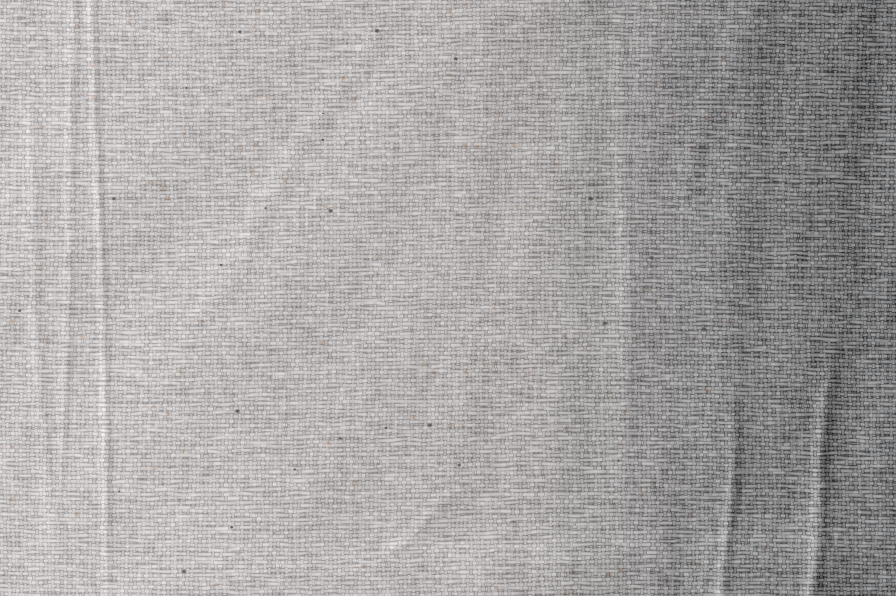
A WebGL 2 fragment shader for this texture:

```glsl
#version 300 es
precision highp float;
// Draws a plain-woven grey linen cloth with soft drape, creases and small flecks.
uniform vec2 u_resolution;
out vec4 fragColor;

float hash(vec2 p) {
  vec3 q = fract(p.xyx * vec3(0.1031, 0.1030, 0.0973));
  q += dot(q, q.yzx + 33.33);
  return fract((q.x + q.y) * q.z);
}

// Smooth random thickness along one thread
float slub(float thread, float along) {
  float i = floor(along);
  return mix(hash(vec2(thread, i)), hash(vec2(thread, i + 1.0)),
             smoothstep(0.0, 1.0, along - i));
}

// Over-under weave height, low in the gaps and near 1 on the threads
float weave(vec2 p) {
  vec2 q = p * vec2(146.0, 140.0);
  q.x += 0.5 * sin(p.y * 5.0 + 2.0 * sin(p.x * 4.0));
  q.y += 0.6 * sin(p.x * 4.0 + sin(p.y * 3.0));
  // Each thread wanders a little on its own
  vec2 thread = floor(q);
  q.x += 0.55 * (slub(thread.x + 40.0, q.y * 0.25) - 0.5);
  q.y += 0.50 * (slub(thread.y + 90.0, q.x * 0.22) - 0.5);
  vec2 cell = floor(q);
  vec2 f = q - cell - 0.5;
  f *= f;
  // Weft floats over the warp now and then
  float over = max(mod(cell.x + cell.y, 2.0), step(0.84, hash(cell + 211.0)));
  float weftSlub = slub(cell.y + 300.0, q.x * 0.25);
  float warpSlub = slub(cell.x + 700.0, q.y * 0.25);
  float weft = mix(0.72, 1.0, over) * (1.0 - (3.0 - 2.0 * weftSlub) * f.y - 6.0 * f.y * f.y);
  float warp = mix(0.90, 0.55, over) * (1.0 - (3.4 - 2.0 * warpSlub) * f.x - 6.0 * f.x * f.x);
  float fibre = hash(cell + 19.0) - 0.5;
  return max(weft, warp) + 0.20 * fibre + 0.07 * (weftSlub - 0.5) + 0.06 * (warpSlub - 0.5);
}

// Crease from a down to b: lit on its left flank, shaded on its right
float crease(vec2 p, vec2 a, vec2 b, float width) {
  vec2 d = b - a;
  float t = dot(p - a, d) / dot(d, d);
  float s = ((p.x - a.x) * d.y - (p.y - a.y) * d.x) / (length(d) * width);
  s += 0.4 * sin(t * 8.0 + a.x * 20.0);
  float taper = smoothstep(-0.05, 0.2, t) * (1.0 - smoothstep(0.75, 1.05, t));
  return 2.3 * s * exp(-s * s) * taper;
}

// Scattered fibre specks, one candidate per grid cell
float fleck(vec2 p, float scale, float share, float radius) {
  vec2 cell = floor(p * scale);
  vec2 center = (cell + 0.2 + 0.6 * vec2(hash(cell + 3.0), hash(cell + 47.0))) / scale;
  float size = radius * (0.6 + 0.8 * hash(cell + 91.0));
  float dist = length((p - center) * vec2(0.8, 1.0));
  return step(hash(cell + 137.0), share) * (1.0 - smoothstep(0.4 * size, 1.4 * size, dist));
}

// Slow light and shadow of the hanging cloth
float drape(vec2 p, float u) {
  float light = 0.775 - 0.10 * u - 0.19 * smoothstep(0.42, 1.0, u);
  light -= 0.03 * p.y * smoothstep(0.5, 1.0, u);
  float ripple = sin(p.x * 43.0 + 1.3 * sin(p.y * 4.0)) + 0.7 * sin(p.x * 71.0 - p.y * 5.0);
  light += 0.018 * ripple * smoothstep(0.35, 0.8, u);
  light += 0.012 * sin(p.x * 11.0 - p.y * 6.0 + 1.6 * sin(p.y * 6.0 - p.x * 3.0));
  light += 0.009 * sin(p.x * 27.0 - p.y * 17.0 + 2.0 * sin(p.x * 8.0));
  float hem = p.y - 0.035 - 0.05 * p.x;
  light += 0.03 * exp(-hem * hem * 900.0) * smoothstep(0.2, 0.5, p.x);
  return light;
}

float creases(vec2 p) {
  float left = 0.075 * crease(p, vec2(0.152, 1.25), vec2(0.186, -0.15), 0.008)
             + 0.050 * crease(p, vec2(0.136, 1.25), vec2(0.098, 0.05), 0.009)
             + 0.040 * crease(p, vec2(0.045, 0.90), vec2(0.085, 0.02), 0.012);
  float middle = 0.030 * crease(p, vec2(0.680, 1.02), vec2(0.290, 0.40), 0.020)
               + 0.055 * crease(p, vec2(0.775, 0.18), vec2(0.630, 0.05), 0.013)
               + 0.035 * crease(p, vec2(1.045, 1.20), vec2(1.050, 0.20), 0.014);
  float right = 0.045 * crease(p, vec2(1.240, 0.95), vec2(1.140, 0.65), 0.020)
              + 0.120 * crease(p, vec2(1.400, 0.42), vec2(1.345, -0.15), 0.013)
              + 0.100 * crease(p, vec2(1.232, 0.34), vec2(1.212, -0.15), 0.011);
  return left + middle + right;
}

void main() {
  vec2 p = gl_FragCoord.xy / u_resolution.y;
  float u = gl_FragCoord.x / u_resolution.x;

  // Supersampled threads
  float threads = 0.0;
  for (int i = 0; i < 9; i++) {
    vec2 offset = (vec2(i % 3, i / 3) - 1.0) * 0.28;
    threads += weave((gl_FragCoord.xy + offset) / u_resolution.y) / 9.0;
  }

  // Shading, with deeper gaps toward the shadow side
  float contrast = 0.36 + 0.16 * smoothstep(0.45, 1.0, u);
  float light = drape(p, u) + creases(p) + contrast * (threads - 0.81);

  // Warm cloth in the light, neutral in shadow
  float warmth = 1.0 - smoothstep(0.5, 1.0, u);
  vec3 color = light + mix(vec3(-0.002, 0.0, 0.004), vec3(0.012, -0.002, -0.006), warmth);

  // Brown and dark flecks
  color = mix(color, color * vec3(0.90, 0.80, 0.73), 0.6 * fleck(p, 34.0, 0.20, 0.0028));
  color = mix(color, vec3(0.26, 0.24, 0.23), 0.7 * fleck(p + 7.3, 11.0, 0.14, 0.0024));
  fragColor = vec4(clamp(color, 0.0, 1.0), 1.0);
}
```
